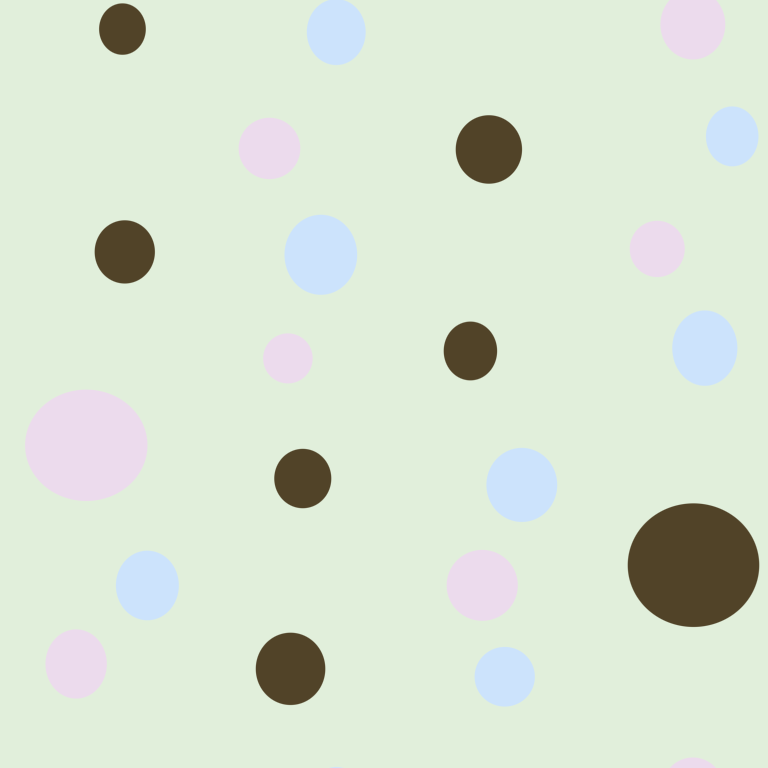
Give the GLSL for this pattern, as a Shadertoy shader.

```glsl
// Sparse brown, pink and blue oval dots scattered on pale mint.

// Three random values in 0..1 from one index
vec3 hash31(float n) {
    vec3 q = fract(vec3(n + 1.7) * vec3(0.1031, 0.1030, 0.0973));
    q += dot(q, q.yzx + 33.33);
    return fract((q.xxy + q.yzz) * q.zyx);
}

// Approximate signed distance to an ellipse
float ellipseDistance(vec2 offset, vec2 radii) {
    return (length(offset / radii) - 1.0) * min(radii.x, radii.y);
}

void mainImage(out vec4 fragColor, in vec2 fragCoord) {
    vec2 uv = fragCoord / iResolution.y;
    float pixel = 1.0 / iResolution.y;

    vec3 pink = vec3(0.925, 0.857, 0.930);
    vec3 brown = vec3(0.316, 0.262, 0.158);
    vec3 blue = vec3(0.800, 0.890, 0.988);
    vec3 color = vec3(0.884, 0.938, 0.859);

    // Seven dots of each colour, spread by a low-discrepancy sequence
    for (int i = 0; i < 21; i++) {
        float id = float(i);
        vec3 rnd = hash31(id);
        vec2 center = vec2(0.35, 0.55) + id * vec2(0.7549, 0.5698)
                    + 0.05 * (rnd.xy - 0.5);

        vec3 dotColor = i < 7 ? pink : i < 14 ? brown : blue;
        float radius = i < 7 ? 0.0405 : i < 14 ? 0.0392 : 0.0430;
        radius *= mix(0.8, 1.2, fract(id * 0.618));
        float tallness = mix(0.98, 1.16, rnd.z);

        // One large, slightly flat dot in pink and one in brown
        if (i == 5)  { radius = 0.0760; tallness = 0.91; }
        if (i == 10) { radius = 0.0830; tallness = 0.94; }

        // Wrap around the canvas edges and blend with a soft rim
        vec2 offset = fract(uv - center + 0.5) - 0.5;
        vec2 radii = radius * vec2(inversesqrt(tallness), sqrt(tallness));
        float dist = ellipseDistance(offset, radii);
        color = mix(color, dotColor, smoothstep(0.75 * pixel, -0.75 * pixel, dist));
    }

    fragColor = vec4(color, 1.0);
}
```
